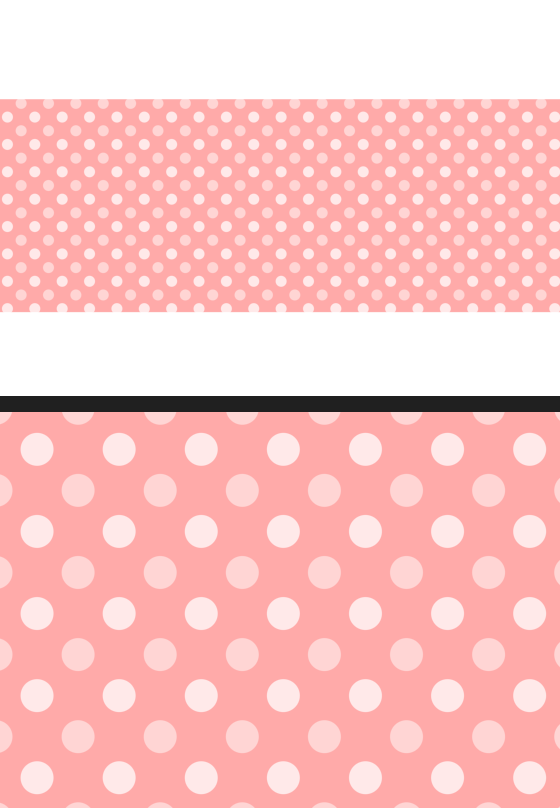
Top: the whole. Bottom: its middle third, enlarged.
Give the GLSL for this pattern, as a Shadertoy shader.

```glsl
// Pink band of staggered pale polka dots between plain white margins.

// Coverage of round dots repeating on a square grid, with one dot at the origin.
float dotGrid(vec2 p, float pitch, float radius, float blur) {
    vec2 cell = (fract(p / pitch + 0.5) - 0.5) * pitch;
    return 1.0 - smoothstep(-blur, blur, length(cell) - radius);
}

void mainImage(out vec4 fragColor, in vec2 fragCoord) {
    // Centred coordinates, with the canvas width as one unit
    vec2 uv = (fragCoord - 0.5 * iResolution.xy) / iResolution.x;
    float blur = 0.75 / iResolution.x;
    float pitch = 0.04887;
    vec2 p = uv - vec2(0.0020, -0.0021);

    // Bright dots, with fainter ones at the middle of each cell
    vec3 color = vec3(1.0, 0.667, 0.663);
    color = mix(color, vec3(1.0, 0.835, 0.831), dotGrid(p - 0.5 * pitch, pitch, 0.0098, blur));
    color = mix(color, vec3(1.0, 0.914, 0.914), dotGrid(p, pitch, 0.0098, blur));

    // Horizontal band on white
    float bandEdge = abs(uv.y + 0.0137) - 0.1901;
    color = mix(color, vec3(1.0), smoothstep(-blur, blur, bandEdge));

    fragColor = vec4(color, 1.0);
}
```
